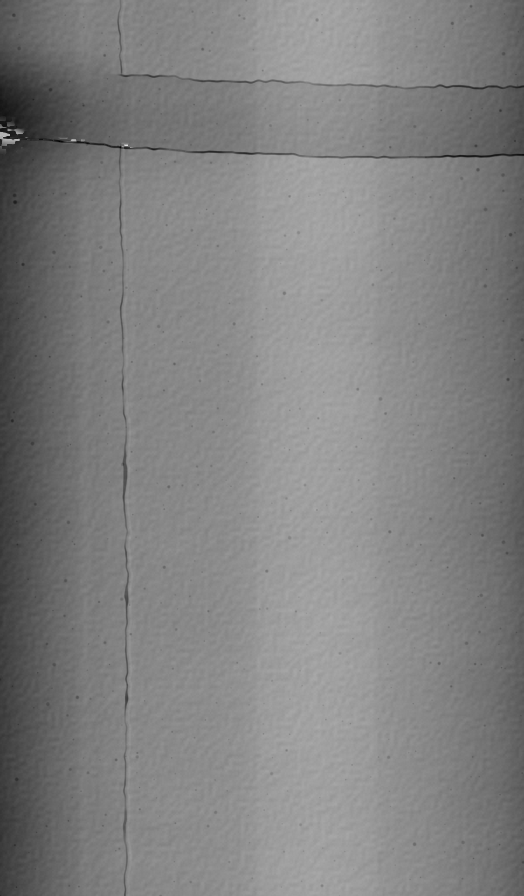
Reproduce this texture procedurally as a WebGL 2 fragment shader.

```glsl
#version 300 es
precision highp float;
// A grey plaster wall under uneven light, split by two level cracks and one upright crack.
// A tone curve across the width sets the shading; noise adds grain, pits, chips and rough
// crack edges. Positions are in canvas widths, with depth measured down from the top.
#define ASPECT 1.7067
#define GRAIN 0.035
#define BLOTCH 0.022
#define PIT_DEPTH 0.13
#define PIT_CHANCE 0.30
#define CRACK_WIDTH 0.0017
#define CRACK_ROUGH 0.007
#define BAND_SHADE 0.055
#define SEAM_X 0.229

uniform vec2 u_resolution;
out vec4 outColor;

// Wall tone at even steps from left to right
const float TONE[21] = float[21](
  0.235, 0.315, 0.395, 0.455, 0.495, 0.520, 0.532, 0.538, 0.545, 0.558, 0.588,
  0.617, 0.628, 0.622, 0.602, 0.568, 0.538, 0.505, 0.468, 0.430, 0.360);

float hash(vec2 p) {
  vec3 h = fract(vec3(p.xyx) * 0.1031);
  h += dot(h, h.yzx + 33.33);
  return fract((h.x + h.y) * h.z);
}

float noise(vec2 p) {
  vec2 i = floor(p), f = fract(p);
  f = f * f * (3.0 - 2.0 * f);
  return mix(mix(hash(i), hash(i + vec2(1, 0)), f.x),
             mix(hash(i + vec2(0, 1)), hash(i + vec2(1, 1)), f.x), f.y);
}

float wallTone(float x) {
  float s = clamp(x, 0.0, 0.9999) * 20.0;
  int i = int(s);
  return mix(TONE[i], TONE[i + 1], fract(s));
}

// Small signed wander along a crack
float wander(float t, float seed) {
  return CRACK_ROUGH * (noise(vec2(t * 22.0, seed)) - 0.5)
       + 0.6 * CRACK_ROUGH * (noise(vec2(t * 75.0, seed + 9.0)) - 0.5);
}

float stroke(float d, float width, float px) {
  return 1.0 - smoothstep(width - 0.7 * px, width + 0.9 * px, abs(d));
}

float bump(float x, float center, float width) {
  float d = (x - center) / width;
  return exp(-d * d);
}

// Round pits, one at most per grid cell
float pits(vec2 p, float cells, float px) {
  vec2 id = floor(p * cells);
  vec2 center = 0.2 + 0.6 * vec2(hash(id + 3.1), hash(id + 17.7));
  float radius = mix(0.0008, 0.0034, pow(hash(id + 41.3), 3.0));
  float d = length(fract(p * cells) - center) / cells;
  float present = step(hash(id + 71.9), PIT_CHANCE);
  return present * (1.0 - smoothstep(radius - px, radius + px, d));
}

void main() {
  vec2 uv = gl_FragCoord.xy / u_resolution;
  vec2 p = vec2(uv.x, (1.0 - uv.y) * ASPECT);
  float px = 1.0 / u_resolution.x;

  // Crack paths
  float upper = 0.125 + 0.083 * p.x - 0.044 * p.x * p.x + wander(p.x, 2.0);
  float lower = 0.260 + 0.100 * p.x - 0.064 * p.x * p.x + 0.6 * wander(p.x, 5.0);
  float seam = SEAM_X + 0.011 * smoothstep(0.0, 1.2, p.y)
             + 0.005 * bump(p.y, 1.13, 0.05) + 0.8 * wander(p.y, 11.0);

  // Broad light, faint vertical steps and streaks
  float tone = wallTone(p.x);
  tone += 0.012 * (smoothstep(0.485, 0.495, p.x) - smoothstep(0.49, 0.56, p.x));
  tone -= 0.010 * (smoothstep(0.715, 0.725, p.x) - smoothstep(0.72, 0.82, p.x));
  tone += 0.018 * bump(p.x, 0.163, 0.012) + 0.014 * bump(p.x, 0.252, 0.006);
  tone += BLOTCH * (noise(p * vec2(3.0, 5.0)) - 0.5);
  tone += 0.5 * BLOTCH * (noise(p * vec2(9.0, 22.0)) - 0.5);
  float leftSide = 1.0 - smoothstep(0.0, 0.32, p.x);
  float topStrip = 1.0 - smoothstep(0.04, 0.20, p.y);
  tone += topStrip * (0.13 * leftSide - 0.035 * (1.0 - smoothstep(0.2, 0.6, p.x)));

  // Shaded band between the level cracks, and the shadow under it
  float bandTop = mix(smoothstep(upper - px, upper + px, p.y),
                      smoothstep(0.06, 0.22, p.y), 1.0 - smoothstep(0.18, 0.25, p.x));
  float band = bandTop * (1.0 - smoothstep(lower - px, lower + px, p.y));
  float sink = smoothstep(upper, lower, p.y);
  tone -= band * (BAND_SHADE + 0.025 * sink + 0.09 * leftSide);
  float below = max(p.y - lower, 0.0);
  float under = step(lower, p.y) * exp(-below / 0.07);
  tone -= under * (0.10 * leftSide + 0.035 * (1.0 - smoothstep(0.3, 0.6, p.x)));

  // Embossed grain and pits
  vec2 g = p * 130.0;
  tone += GRAIN * (noise(g) - noise(g + vec2(0.6, 0.7)));
  tone += 0.4 * GRAIN * (hash(floor(p * 300.0)) - 0.5);
  tone -= PIT_DEPTH * max(pits(p, 17.0, px), 0.7 * pits(p + 5.3, 29.0, px));

  // Cracks, broken up along their length
  float wearX = 0.35 + 0.65 * noise(vec2(p.x * 34.0, 21.0));
  float wearY = 0.25 + 0.75 * noise(vec2(p.y * 38.0, 27.0));
  float knots = bump(p.y, 0.90, 0.035) + bump(p.y, 1.135, 0.014)
              + 0.7 * bump(p.y, 1.33, 0.01) + 0.5 * bump(p.y, 1.57, 0.03);
  float gap = smoothstep(0.138, 0.145, p.y) * (1.0 - smoothstep(0.27, 0.28, p.y));
  tone -= 0.27 * wearX * smoothstep(0.22, 0.24, p.x) * stroke(p.y - upper, CRACK_WIDTH, px);
  tone -= 0.36 * wearX * smoothstep(0.04, 0.12, p.x) * stroke(p.y - lower, CRACK_WIDTH, px);
  float seamWidth = CRACK_WIDTH * (0.75 + 1.3 * knots);
  tone -= (0.23 * wearY + 0.12 * knots) * (1.0 - gap) * stroke(p.x - seam, seamWidth, px);
  tone += 0.03 * (1.0 - gap) * stroke(p.x - seam - 0.007, 0.002, px);

  // Bright chips along the left end of the lower crack
  float spread = 0.018 * (1.0 - smoothstep(0.01, 0.07, p.x)) + 0.004;
  float reach = (1.0 - smoothstep(0.04, 0.065, p.x)) + 0.7 * bump(p.x, 0.135, 0.025)
              + bump(p.x, 0.242, 0.010);
  float chips = smoothstep(0.52, 0.68, noise(p * vec2(120.0, 210.0) + 4.0));
  tone += 0.6 * chips * min(reach, 1.0) * bump(p.y, lower - 0.003, spread);

  outColor = vec4(vec3(clamp(tone, 0.0, 1.0)), 1.0);
}
```
